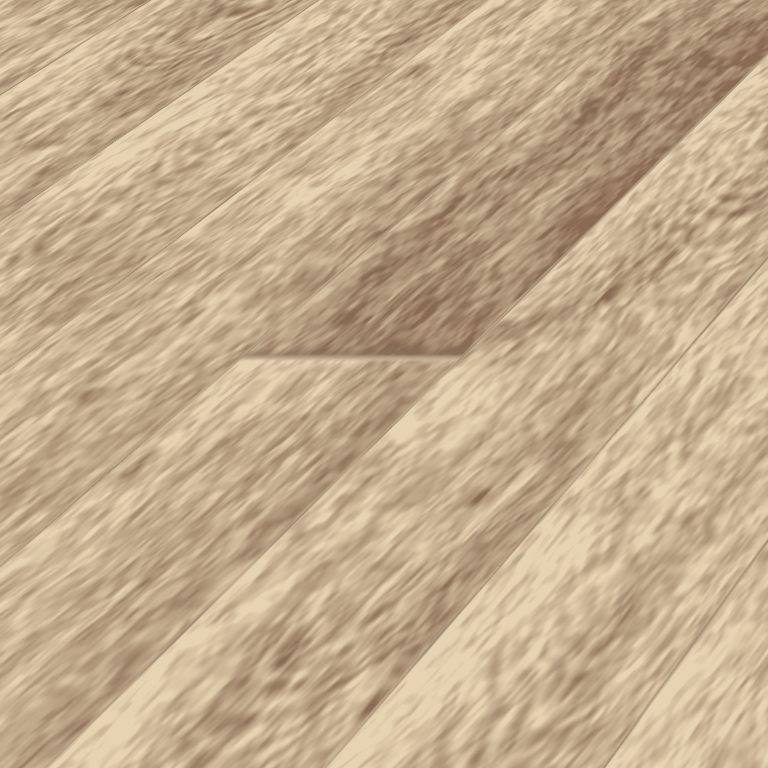
A WebGL 1 fragment shader for this texture:

```glsl
precision highp float;
// Pale oak floorboards receding towards the upper right. The canvas is projected
// onto a floor plane, cut into staggered boards, and each board is filled with
// stretched noise for fibres, nested arches for growth rings, and shaded seams.

uniform vec2 u_resolution;

#define VANISH vec2(2.61, 2.52)   // vanishing point in canvas units
#define FIRST_SEAM 1.444          // floor position of the upper left seam
#define BOARD_WIDTH 0.144
#define BOARD_LENGTH 0.8
#define JOINT_DEPTH 0.5036        // end joint of lane 2
#define STAGGER 0.32              // joint shift from lane to lane
#define GRAIN_SCALE 30.0          // depth to board widths
#define GRAIN_SLANT 0.015
#define FIBRE_CONTRAST 0.47
#define RING_CONTRAST 0.15
#define SEAM_WIDTH 0.011

const vec3 DARK_OAK = vec3(0.555, 0.440, 0.345);
const vec3 LIGHT_OAK = vec3(0.890, 0.812, 0.680);
const vec3 SEAM_GREY = vec3(0.52, 0.45, 0.39);

float hash(vec2 p) {
  vec3 a = fract(vec3(p.xyx) * 0.1031);
  a += dot(a, a.yzx + 33.33);
  return fract((a.x + a.y) * a.z);
}

float noise(vec2 p) {
  vec2 i = floor(p), f = fract(p);
  f = f * f * f * (f * (f * 6.0 - 15.0) + 10.0);
  return mix(mix(hash(i), hash(i + vec2(1.0, 0.0)), f.x),
             mix(hash(i + vec2(0.0, 1.0)), hash(i + 1.0), f.x), f.y);
}

// Noise centred on zero
float wave(vec2 p) { return noise(p) - 0.5; }

// Fibre brightness around zero; g runs across and along the grain
float fibres(vec2 g) {
  g.x += 0.09 * wave(g * vec2(2.0, 0.7)) + 0.03 * wave(g * vec2(7.0, 3.0));
  float tone = FIBRE_CONTRAST * wave(g * vec2(33.0, 6.5));
  tone += 0.38 * wave(g * vec2(56.0, 13.0) + 5.0);
  tone += 0.36 * wave(g * vec2(16.0, 1.4) + 11.0);
  tone += 0.30 * wave(g * vec2(3.6, 0.8) + 23.0);
  // Sparse dark blemishes
  return tone - 0.34 * smoothstep(0.86, 1.0, noise(g * vec2(8.0, 2.6) + 83.0));
}

// Nested arches of growth rings, in patches along the middle of a board
float growthRings(float w, vec2 g) {
  float side = w - 0.58 + 0.16 * wave(g * vec2(1.0, 0.8) + 31.0);
  float phase = 26.0 * side * side - 3.6 * g.y;
  phase += 1.5 * wave(g * vec2(4.0, 1.6)) + 0.6 * wave(g * vec2(14.0, 5.0));
  float patches = smoothstep(0.25, 0.60, noise(g * vec2(1.5, 0.5) + 41.0));
  float middle = smoothstep(0.46, 0.18, abs(side));
  return patches * middle * (RING_CONTRAST * sin(6.2832 * phase) - 0.08);
}

void main() {
  vec2 canvas = gl_FragCoord.xy / u_resolution;

  // Project onto the floor
  vec2 away = VANISH - canvas;
  float depth = 1.0 / away.y;
  float across = (FIRST_SEAM - away.x * depth) / BOARD_WIDTH;
  float lane = floor(across);
  float w = across - lane;
  float edge = min(w, 1.0 - w);

  // Staggered boards along each lane
  float along = (depth - JOINT_DEPTH) / BOARD_LENGTH - (lane - 2.0) * STAGGER / BOARD_LENGTH;
  float row = floor(along);
  float joint = (along - floor(along + 0.5)) * BOARD_LENGTH;
  vec2 board = vec2(lane, row) + 20.0;

  // Grain, with a tone of its own for each board
  float s = depth * GRAIN_SCALE;
  vec2 g = vec2(w - GRAIN_SLANT * s, s) + board.x * vec2(17.3, 9.1) + board.y * vec2(5.7, 31.9);
  float figured = step(1.5, mod(lane - 1.0, 4.0));
  float tone = fibres(g + 40.0) + figured * growthRings(w, g);
  tone += 0.10 * (hash(board) - 0.5);
  float stained = 1.0 - step(0.5, abs(mod(lane + 5.0 * row, 11.0) - 2.0));
  tone -= stained * 0.34;

  // Boards are lit along their upper edge and fall off to the lower one
  tone += 0.24 * (0.45 - w) + 0.12 * (1.0 - smoothstep(0.0, 0.16, w));
  tone -= 0.08 * smoothstep(0.75, 1.0, w);

  // Neighbouring boards meet softly at their rounded edges
  float body = smoothstep(0.0, 0.016, edge) * smoothstep(0.0, 0.0018, abs(joint));
  tone = 0.70 + tone * body;

  // End joint: soft shadow on the far side, bright bevel on the near side
  float farSide = smoothstep(-0.0012, 0.0012, joint);
  float fade = 1.0 - smoothstep(0.0, 0.0052, abs(joint));
  tone += fade * mix(0.20, -0.24, farSide);
  vec3 colour = mix(DARK_OAK, LIGHT_OAK, clamp(tone, -0.05, 1.04));

  // Long seams, worn away in places, and the line of the end joint
  float pixel = away.y * BOARD_WIDTH * u_resolution.x;
  float blur = max(SEAM_WIDTH, 1.5 / pixel);
  float worn = noise(vec2(lane * 7.0 + 90.0, s * 2.5));
  float seam = (1.0 - smoothstep(0.0, blur, edge)) * mix(0.08, 0.80, worn);
  float butt = 0.32 * (1.0 - smoothstep(0.0, 0.0028, abs(joint - 0.0010)));
  colour = mix(colour, SEAM_GREY, max(seam, butt));

  gl_FragColor = vec4(colour, 1.0);
}
```
